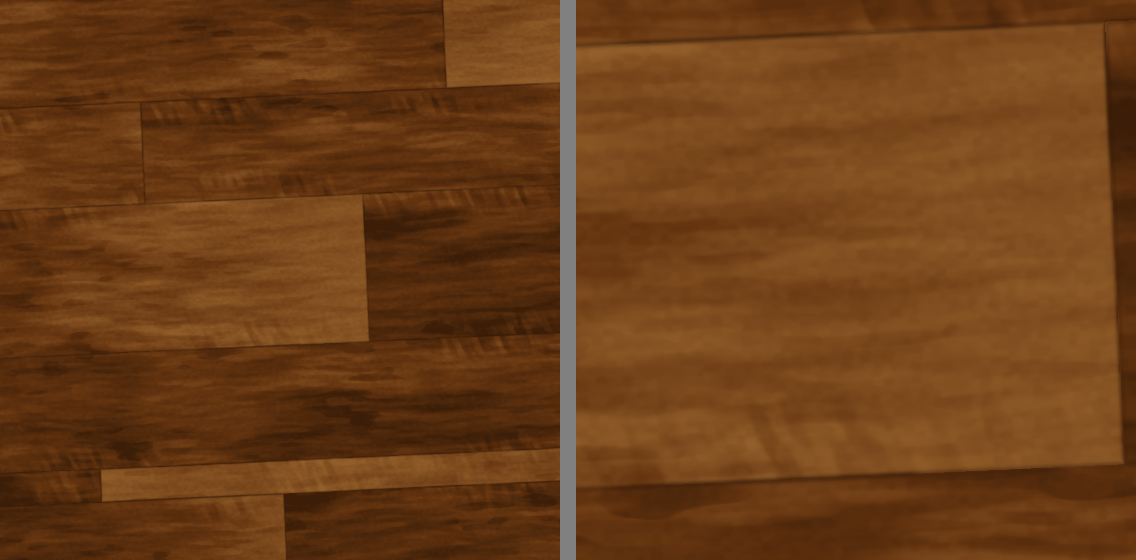
Left, the full canvas; right, a detail of the centre.
This texture is drawn by a Shadertoy shader. Its source:

```glsl
const int ROWS = 6;

float hash(vec2 p) {
    vec3 q = fract(vec3(p.xyx) * 0.1031);
    q += dot(q, q.yzx + 33.33);
    return fract((q.x + q.y) * q.z);
}

// Smooth cellular noise: jittered points blend their values, range -1 to 1
float cellNoise(vec2 p) {
    vec2 cell = floor(p);
    float total = 0.0, weight = 0.0;
    for (int j = -1; j <= 1; j++) {
        for (int i = -1; i <= 1; i++) {
            vec2 id = cell + vec2(i, j);
            vec2 jitter = vec2(hash(id + 17.3), hash(id + 71.9));
            vec2 d = id + 0.15 + 0.7 * jitter - p;
            float w = exp(-6.0 * dot(d, d));
            total += w * hash(id);
            weight += w;
        }
    }
    return 2.0 * total / weight - 1.0;
}

// Blotches, streaks and fibres, all drawn out along the plank
float woodGrain(vec2 p, float seed) {
    vec2 q = p + vec2(seed * 3.7, seed * 5.3);
    q.y += 0.003 * sin(q.x * 11.0 + seed) + 0.0015 * sin(q.x * 31.0 + q.y * 40.0);
    float blotch = cellNoise(q * vec2(4.5, 17.0));
    float streak = cellNoise(q * vec2(8.0, 65.0) + 40.0);
    float fibre = cellNoise(q * vec2(24.0, 150.0) + 90.0);
    return 0.18 * blotch + 0.15 * streak + 0.11 * fibre;
}

// Short slanted saw marks, strongest near the long plank edges
float sawMarks(vec2 p, float edgeDistance, float seed) {
    float marks = cellNoise(vec2(p.x * 95.0 + p.y * 35.0, p.y * 24.0 + seed * 9.0));
    float patches = smoothstep(-0.2, 0.5, cellNoise(p * vec2(6.0, 9.0) + seed * 13.0));
    return (marks + 0.2) * patches * (1.0 - smoothstep(0.015, 0.06, edgeDistance));
}

// Small dark dashes and knots
float darkFlecks(vec2 p, float seed) {
    float n = cellNoise(p * vec2(22.0, 80.0) + seed * 23.0);
    float area = cellNoise(p * vec2(5.0, 12.0) + seed * 7.0);
    return smoothstep(0.3, 0.75, n) * smoothstep(-0.1, 0.5, area);
}

vec3 woodColor(float tone) {
    vec3 walnut = vec3(0.235, 0.118, 0.03);
    vec3 chestnut = vec3(0.39, 0.202, 0.06);
    vec3 honey = vec3(0.575, 0.37, 0.165);
    vec3 dark = mix(walnut, chestnut, clamp(tone / 0.45, 0.0, 1.0));
    return mix(dark, honey, clamp((tone - 0.45) / 0.55, 0.0, 1.0));
}

// Soft line that fades out to both sides
float seamLine(float distanceToSeam, float spread) {
    return exp(-distanceToSeam * distanceToSeam / (spread * spread));
}

void mainImage(out vec4 fragColor, in vec2 fragCoord) {
    // Rows from the bottom up: lower edge, end joint, tone on each side, tone drift
    float lowerEdge[ROWS] = float[](-0.2, 0.095, 0.154, 0.360, 0.624, 0.806);
    float joint[ROWS] = float[](0.512, 0.186, 0.006, 0.677, 0.287, 0.834);
    float leftTone[ROWS] = float[](0.60, 0.14, 0.36, 0.62, 0.56, 0.43);
    float rightTone[ROWS] = float[](0.19, 0.76, 0.37, 0.21, 0.42, 0.74);
    float drift[ROWS] = float[](0.9, 0.0, 0.0, 0.6, 0.0, 0.0);

    vec2 uv = fragCoord / iResolution.xy;
    float pixel = 1.0 / iResolution.y;
    float blur = max(pixel, 0.0018);

    // The floor is laid at a slight tilt
    vec2 p = vec2(uv.x + 0.044 * uv.y, uv.y - 0.046 * uv.x);

    float tone = 0.0, seam = 0.0, edgeDistance = 1.0, seed = 0.0;
    for (int i = 0; i < ROWS; i++) {
        float above = p.y - lowerEdge[i];
        float inRow = smoothstep(-blur, blur, above);
        float pastJoint = p.x - joint[i];
        float left = leftTone[i] + drift[i] * (p.x - 0.35);
        float rowTone = mix(left, rightTone[i], smoothstep(-blur, blur, pastJoint));
        tone = mix(tone, rowTone, inRow);
        seam = mix(seam, 0.85 * seamLine(pastJoint, 0.0018), inRow);
        seam = max(seam, 0.75 * seamLine(above, 0.0018));
        edgeDistance = min(edgeDistance, abs(above));
        if (above > 0.0) seed = float(2 * i + 1) + step(0.0, pastJoint);
    }

    // Pale planks carry a calmer figure
    float contrast = 1.0 - 0.65 * smoothstep(0.6, 0.85, tone);
    tone += contrast * woodGrain(p, seed);
    tone += 0.2 * contrast * sawMarks(p, edgeDistance, seed);
    tone -= 0.2 * contrast * darkFlecks(p, seed);

    // Worn pale margins, with fine pores everywhere
    float worn = smoothstep(-0.3, 0.6, cellNoise(p * vec2(3.0, 14.0) + seed * 31.0));
    tone += 0.16 * contrast * worn * exp(-edgeDistance * 40.0);
    tone += 0.045 * cellNoise(p * vec2(170.0, 220.0));

    // Seams come and go along their length
    seam *= 0.6 + 0.4 * smoothstep(-0.4, 0.4, cellNoise(p * 13.0 + 5.0));
    vec3 color = mix(woodColor(tone), vec3(0.2, 0.095, 0.025), 0.8 * seam);
    fragColor = vec4(color, 1.0);
}
```
